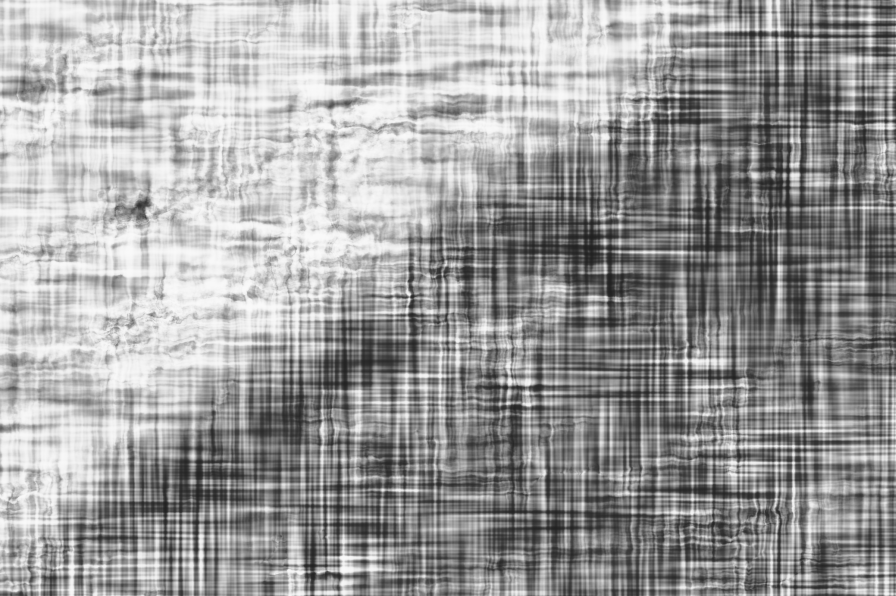
A Shadertoy shader for this texture:

```glsl
// Worn grey cloth: a pale upper left falls along a ragged diagonal into dark weave.
// A tone field of soft ellipses is crossed by stretched gradient noise as threads,
// and diagonal seams warp the threads and add a finely crumbled relief.
#define PALE_TONE 0.86
#define DARK_TONE 0.49
#define COARSE_GAIN 0.21
#define FINE_GAIN 0.27
#define COARSE_THREADS 44.0
#define FINE_THREADS 110.0
#define TEAR_WARP 0.022
#define RELIEF_GAIN 0.27
#define SEAM_ANGLE 0.42

vec2 gradientAt(vec2 cell) {
    vec3 h = fract(cell.xyx * vec3(0.1031, 0.1030, 0.0973));
    h += dot(h, h.yzx + 33.33);
    float angle = 6.2832 * fract((h.x + h.y) * h.z);
    return vec2(cos(angle), sin(angle));
}

float noise(vec2 p) {
    vec2 i = floor(p), f = p - i;
    vec2 u = f * f * f * (f * (f * 6.0 - 15.0) + 10.0);
    vec2 e = vec2(1.0, 0.0);
    float low = mix(dot(gradientAt(i), f), dot(gradientAt(i + e), f - e), u.x);
    float high = mix(dot(gradientAt(i + e.yx), f - e.yx),
                     dot(gradientAt(i + 1.0), f - 1.0), u.x);
    return 1.4 * mix(low, high, u.y);
}

float fbm(vec2 p) {
    float sum = 0.0, gain = 0.6;
    for (int k = 0; k < 4; k++, gain *= 0.5) {
        sum += gain * noise(p);
        p = p * 2.03 + 17.3;
    }
    return sum;
}

// Threads along x: two widths of stretched noise, unevenly bundled
float threads(vec2 p, float count, float stretch) {
    float wide = noise(p * vec2(stretch, count));
    float thin = noise(p * vec2(stretch * 1.4, count * 1.73) + 31.7);
    return (wide + 0.8 * thin) * (1.0 + 0.9 * noise(p * vec2(3.5, 9.0) + 5.3));
}

vec2 rotate(vec2 p, float a) {
    return vec2(cos(a) * p.x + sin(a) * p.y, cos(a) * p.y - sin(a) * p.x);
}

// Soft ellipse, one at its centre
float blob(vec2 p, vec2 centre, vec2 radius, float angle) {
    vec2 d = rotate(p - centre, angle) / radius;
    return exp(-dot(d, d));
}

// Ellipse with a flat middle and a firmer rim
float plate(vec2 p, vec2 centre, vec2 radius) {
    vec2 d = (p - centre) / radius;
    d *= d;
    return 1.0 - smoothstep(0.75, 1.2, dot(d, d));
}

// Positive on the pale side of the diagonal
float paleSide(vec2 p) {
    return smoothstep(-0.15, 0.11, 1.3 * p.y - 0.08 - p.x);
}

float toneField(vec2 p) {
    float t = mix(DARK_TONE, PALE_TONE, paleSide(p));
    // Shadows in the weave
    t -= 0.20 * blob(p, vec2(0.42, 0.27), vec2(0.31, 0.050), 0.52);
    t -= 0.13 * plate(p, vec2(0.85, 0.59), vec2(0.15, 0.06));
    t -= 0.16 * blob(p, vec2(0.83, 0.27), vec2(0.06, 0.08), -0.3);
    t -= 0.14 * blob(p, vec2(1.27, 0.60), vec2(0.28, 0.19), 0.0);
    t -= 0.06 * blob(p, vec2(1.00, 0.10), vec2(0.20, 0.06), 0.0);
    // Marks on the pale cloth
    t -= 0.18 * blob(p, vec2(0.27, 0.66), vec2(0.11, 0.018), 0.35);
    t -= 0.22 * blob(p, vec2(0.30, 0.80), vec2(0.016, 0.08), 0.0);
    t -= 0.18 * blob(p, vec2(0.82, 0.72), vec2(0.09, 0.020), 0.1);
    t -= 0.16 * blob(p, vec2(0.12, 0.34), vec2(0.18, 0.018), -0.05);
    // Lights
    t += 0.18 * blob(p, vec2(0.72, 0.37), vec2(0.17, 0.050), 0.75);
    t += 0.12 * blob(p, vec2(0.90, 0.48), vec2(0.09, 0.05), 0.5);
    t += 0.12 * blob(p, vec2(0.20, 0.04), vec2(0.32, 0.07), 0.0);
    t += 0.14 * blob(p, vec2(1.21, 0.45), vec2(0.07, 0.03), 0.0);
    t += 0.13 * blob(p, vec2(1.02, 0.80), vec2(0.10, 0.05), 0.3);
    t += 0.06 * blob(p, vec2(1.40, 0.16), vec2(0.14, 0.06), 0.4);
    return t + 0.10 * blob(p, vec2(0.46, 0.56), vec2(0.20, 0.06), 0.4);
}

// Broken seams that run up to the right, strongest along a few worn paths
float seamMask(vec2 p) {
    vec2 s = rotate(p, SEAM_ANGLE) * vec2(2.6, 9.0);
    float ridge = 1.0 - 3.0 * abs(noise(s + 0.7 * fbm(p * 14.0) + 4.7));
    float worn = blob(p, vec2(0.34, 0.68), vec2(0.38, 0.04), 0.36);
    worn += blob(p, vec2(0.36, 0.50), vec2(0.38, 0.04), 0.34);
    worn += blob(p, vec2(0.86, 0.42), vec2(0.16, 0.04), 0.90);
    worn += blob(p, vec2(1.20, 0.12), vec2(0.28, 0.03), 0.18);
    float patches = smoothstep(-0.25, 0.4, noise(p * 6.0 + 8.1));
    return 0.6 * smoothstep(0.0, 1.0, ridge) * patches + 0.6 * worn;
}

void mainImage(out vec4 fragColor, in vec2 fragCoord) {
    vec2 p = fragCoord / iResolution.y;
    float pale = paleSide(p), seam = seamMask(p) * mix(0.6, 1.0, pale);
    // Torn coordinates
    vec2 tear = vec2(fbm(p * 30.0 + 3.1), fbm(p * 30.0 + 41.7));
    vec2 q = p + TEAR_WARP * (seam + 0.12 * pale) * tear;
    float tone = toneField(p + 0.05 * tear * (0.3 + seam));
    // Broad strokes, then thin threads
    tone += COARSE_GAIN * threads(q + 11.3, COARSE_THREADS, 7.0) * mix(0.6, 1.1, pale);
    tone += COARSE_GAIN * threads(q.yx + 23.9, COARSE_THREADS * 1.15, 6.0) * 0.75;
    float fine = threads(q + 37.1, FINE_THREADS, 5.0) + threads(q.yx + 59.6, FINE_THREADS, 4.5);
    tone += FINE_GAIN * fine * mix(1.0, 0.45, pale);
    // Crumbled relief lit from the upper left
    vec2 r = p * vec2(38.0, 50.0);
    tone += RELIEF_GAIN * (fbm(r) - fbm(r + vec2(-0.25, 0.30))) * (1.5 * seam + 0.2);
    // Soft shoulder near white and soft floor near black
    tone = min(tone, 0.84 + 0.14 * (1.0 - exp(-max(tone - 0.84, 0.0) / 0.14)));
    tone = max(tone, 0.34 - 0.22 * (1.0 - exp(-max(0.34 - tone, 0.0) / 0.22)));
    fragColor = vec4(vec3(tone), 1.0);
}
```
